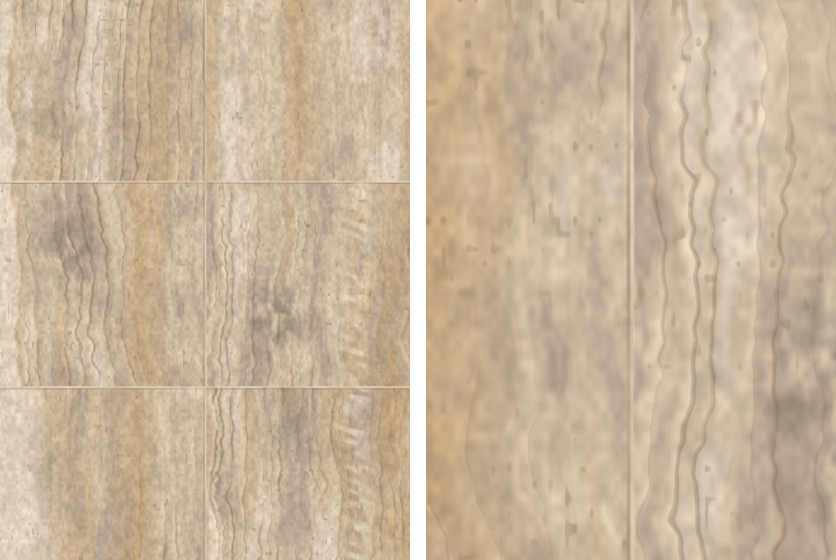
Left, the full canvas; right, a detail of the centre.
Give the GLSL for this texture, as a WebGL 2 fragment shader.

```glsl
#version 300 es
precision highp float;
uniform vec2 u_resolution;
out vec4 fragColor;

#define TILE 0.367
#define ROW_SHIFT 0.0584
#define JOINT 0.0035
#define VEIN_DEPTH 0.62
#define GRAIN 0.10
#define PITS 0.30
#define OCHRE_AMOUNT 0.75

const vec3 CREAM = vec3(0.89, 0.83, 0.75);
const vec3 SAND = vec3(0.81, 0.74, 0.64);
const vec3 TAUPE = vec3(0.73, 0.65, 0.57);
const vec3 OCHRE = vec3(0.73, 0.60, 0.43);
const vec3 UMBER = vec3(0.53, 0.43, 0.32);
const vec3 GREY = vec3(0.56, 0.52, 0.45);

// Per tile, from lower left: vein count, vein strength, waviness, ochre centre
const vec4 LOOK[6] = vec4[6](
  vec4(11.0, 0.50, 0.016, 0.66), vec4(17.0, 0.70, 0.022, 0.90),
  vec4(14.0, 0.75, 0.026, 0.69), vec4(18.0, 0.70, 0.026, 0.93),
  vec4(17.0, 0.95, 0.014, 0.75), vec4(9.0, 0.30, 0.014, 0.45));
// Per tile: stain position, stain strength (negative is pale), cream edge
const vec4 MARK[6] = vec4[6](
  vec4(0.18, 0.61, 0.65, 0.22), vec4(0.42, 0.80, 0.45, -0.3),
  vec4(0.33, 0.68, 0.80, 0.08), vec4(0.34, 0.33, 0.90, -0.3),
  vec4(0.22, 0.25, 0.35, 0.05), vec4(0.82, 0.72, -0.8, -0.3));
const float TILT[6] = float[6](0.02, 0.0, -0.09, 0.01, 0.08, -0.03);

float hash(vec2 p) {
  vec3 h = fract(vec3(p.xyx) * 0.1031);
  h += dot(h, h.yzx + 33.33);
  return fract((h.x + h.y) * h.z);
}

float noise(vec2 p) {
  vec2 i = floor(p), f = fract(p);
  f = f * f * (3.0 - 2.0 * f);
  return mix(mix(hash(i), hash(i + vec2(1, 0)), f.x),
             mix(hash(i + vec2(0, 1)), hash(i + vec2(1, 1)), f.x), f.y);
}

float fbm(vec2 p) {
  float sum = 0.0, gain = 0.5;
  for (int i = 0; i < 4; i++) {
    sum += gain * noise(p);
    p = p * 2.03 + 17.0;
    gain *= 0.5;
  }
  return sum / 0.9375;
}

// Jittered growth lines: x is the dark line, y the shade beside it
vec2 veins(vec2 p, float count, float seed, float aa) {
  vec2 result = vec2(0.0);
  float base = floor(p.x * count);
  for (float k = -1.0; k <= 1.0; k++) {
    float id = base + k;
    float weight = hash(vec2(id + 40.0, seed));
    float centre = id + 0.5 + 0.7 * (hash(vec2(id + 90.0, seed)) - 0.5);
    float d = p.x - centre / count;
    float width = mix(0.002, 0.006, weight);
    float broken = smoothstep(0.22, 0.6, noise(vec2(id * 7.3 + seed, p.y * 7.0)));
    float line = 1.0 - smoothstep(width * 0.4, width + aa, abs(d));
    result.x = max(result.x, line * broken * mix(0.35, 1.0, weight));
    result.y += sign(d) * exp(-abs(d) * count * 3.0) * mix(0.4, 1.0, weight);
  }
  return result;
}

vec3 stone(vec2 p, vec2 id, float aa) {
  int n = int(clamp(id.x, 0.0, 1.0) + 2.0 * clamp(id.y, 0.0, 2.0));
  vec4 look = LOOK[n], mark = MARK[n];
  float seed = 13.0 + 29.0 * float(n);
  vec2 s = p + seed;

  // Bend the vertical layers
  float u = p.x - TILT[n] * (p.y - 0.5) * smoothstep(1.0, 0.4, p.x);
  u += look.z * 2.4 * (noise(s * vec2(3.0, 4.0)) - 0.5);
  u += look.z * (noise(s * vec2(9.0, 15.0)) - 0.5);
  u += look.z * 0.5 * (noise(s * vec2(20.0, 38.0)) - 0.5);
  vec2 layer = vec2(u, p.y);

  // Broad and narrow bands
  float broad = fbm(vec2(u * 7.0 + seed, p.y * 1.1 + seed));
  float narrow = fbm(vec2(u * 32.0 + seed, p.y * 2.5 + seed));
  float cloud = fbm(s * vec2(8.0, 7.0));
  float tone = 0.5 + 1.1 * (broad - 0.5) + 0.8 * (narrow - 0.5) + 0.7 * (cloud - 0.5);
  vec3 c = mix(TAUPE, SAND, smoothstep(0.12, 0.56, tone));
  c = mix(c, CREAM, 0.8 * smoothstep(0.52, 0.95, tone));
  float warm = exp(-pow((u - look.w) / 0.10, 2.0));
  warm += 0.6 * smoothstep(0.52, 0.72, fbm(vec2(u * 10.0 + seed * 2.0, p.y * 0.8)));
  c = mix(c, OCHRE, OCHRE_AMOUNT * min(warm, 1.0) * smoothstep(0.2, 0.75, narrow * 0.6 + cloud * 0.5));

  // Growth lines, fainter in places
  vec2 v = veins(layer, look.x, seed, aa);
  float presence = look.y * smoothstep(0.15, 0.6, fbm(s * vec2(4.0, 2.0)));
  c *= 1.0 - 0.09 * presence * v.y;
  c = mix(c, UMBER, VEIN_DEPTH * presence * v.x);

  // Cross ribs on the lower right tiles
  float ribs = exp(-pow((u - 0.73) / 0.06, 2.0)) * step(0.5, id.x) * step(id.y, 1.5);
  c = mix(c, CREAM, ribs * 0.7 * smoothstep(0.35, 0.75, noise(vec2(u * 9.0, p.y * 36.0 + u * 12.0))));

  // Stain and ragged cream edge
  vec2 away = (p - mark.xy) / vec2(0.13, 0.17);
  float stain = exp(-dot(away, away)) * smoothstep(0.32, 0.68, fbm(s * vec2(17.0, 13.0)));
  c = mix(c, mark.z > 0.0 ? GREY : CREAM, stain * abs(mark.z));
  float edge = p.x - mark.w - 0.10 * (fbm(vec2(seed, p.y * 5.0 + seed)) - 0.5);
  float soft = 0.008 + max(mark.w - 0.1, 0.0);
  c = mix(c, OCHRE, 0.4 * exp(-abs(edge - 0.015) * 70.0));
  c = mix(c, CREAM * (0.96 + 0.08 * cloud), 0.85 * smoothstep(soft, -soft, edge));

  // Fine grain and pits
  c *= 1.0 + GRAIN * (noise(s * vec2(85.0, 60.0)) + noise(s * vec2(45.0, 28.0)) - 1.0);
  float pit = smoothstep(0.80, 0.95, noise(s * vec2(75.0, 42.0))) * smoothstep(0.4, 0.65, cloud);
  return mix(c, UMBER, PITS * pit);
}

void main() {
  vec2 q = gl_FragCoord.xy / u_resolution.y;
  vec2 grid = (q + vec2(0.0, ROW_SHIFT)) / TILE;
  float aa = 1.0 / (u_resolution.y * TILE);
  vec3 c = stone(fract(grid), floor(grid), aa);

  // Joints: pale line with a thin shadow
  vec2 d = grid - round(grid);
  d.x += step(grid.x, 0.5) + step(1.5, grid.x);
  vec2 pale = 1.0 - smoothstep(vec2(JOINT * 0.5), vec2(JOINT + aa), abs(d));
  vec2 dark = 1.0 - smoothstep(vec2(JOINT * 0.5), vec2(JOINT + aa), abs(d + vec2(1.8, 1.8) * JOINT));
  float worn = 0.35 + 0.6 * noise(grid * 9.0);
  c = mix(c, UMBER, 0.45 * max(dark.x, dark.y) * worn);
  c = mix(c, CREAM, max(0.7 * pale.x, pale.y) * worn);
  fragColor = vec4(c, 1.0);
}
```
